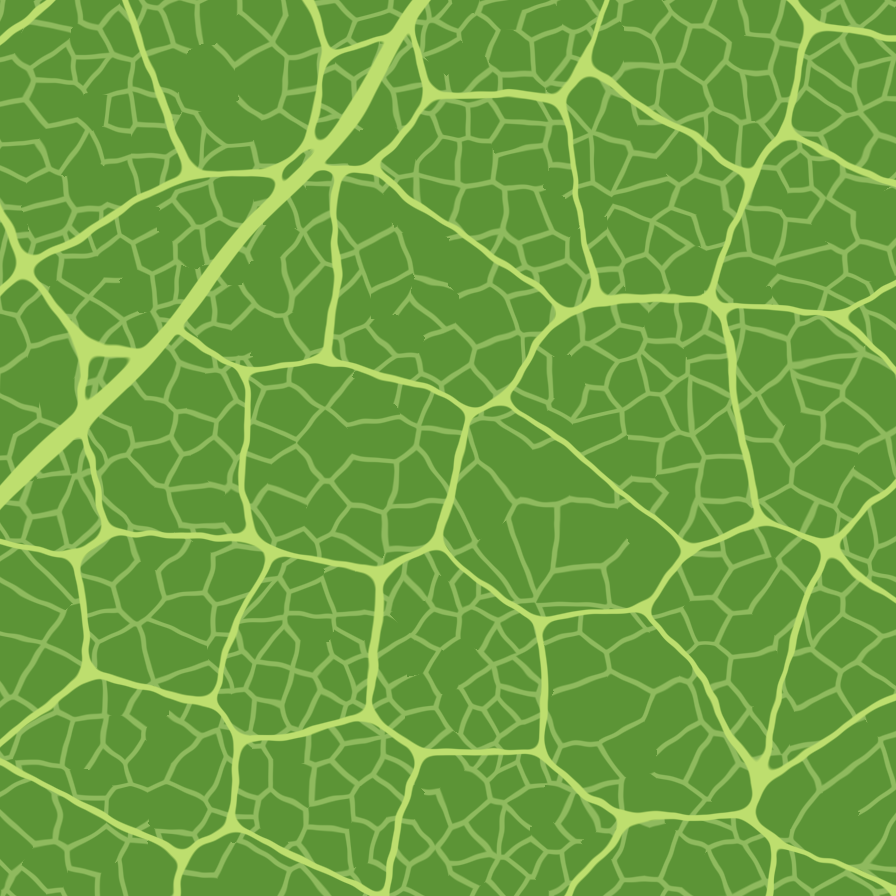
Write a WebGL 1 fragment shader that draws this texture.

```glsl
precision highp float;
// Leaf close-up: a pale midrib, branching veins and a fine net of veinlets on green.
uniform vec2 u_resolution;

float hash(vec2 p) {
  vec3 q = fract(p.xyx * 0.1031);
  q += dot(q, q.yzx + 33.33);
  return fract((q.x + q.y) * q.z);
}

vec2 hash2(vec2 p) {
  return vec2(hash(p), hash(p + 57.3));
}

float noise(vec2 p) {
  vec2 i = floor(p), f = fract(p);
  f = f * f * (3.0 - 2.0 * f);
  return mix(mix(hash(i), hash(i + vec2(1, 0)), f.x),
             mix(hash(i + vec2(0, 1)), hash(i + vec2(1, 1)), f.x), f.y);
}

vec2 wobble(vec2 p) {
  return vec2(noise(p), noise(p + 31.7)) - 0.5;
}

vec2 rotate(vec2 p, float angle) {
  float c = cos(angle), s = sin(angle);
  return vec2(c * p.x - s * p.y, s * p.x + c * p.y);
}

// Smooth minimum, which swells the veins where they join
float smoothMin(float a, float b, float k) {
  float h = max(k - abs(a - b), 0.0) / k;
  return min(a, b) - h * h * k * 0.25;
}

// Distance to the cell borders (x) and id of the cell (yz); some borders are left out
vec3 cellNet(vec2 p, float jitter, float gaps, float swell) {
  vec2 home = floor(p), id = home, nearest = vec2(0.0);
  float best = 100.0;
  for (int y = -1; y <= 1; y++) {
    for (int x = -1; x <= 1; x++) {
      vec2 cell = home + vec2(x, y);
      vec2 r = cell + 0.5 + jitter * (hash2(cell) - 0.5) - p;
      if (dot(r, r) < best) {
        best = dot(r, r);
        nearest = r;
        id = cell;
      }
    }
  }
  float border = 10.0;
  for (int y = -2; y <= 2; y++) {
    for (int x = -2; x <= 2; x++) {
      vec2 cell = id + vec2(x, y);
      vec2 r = cell + 0.5 + jitter * (hash2(cell) - 0.5) - p;
      vec2 across = r - nearest;
      if (dot(across, across) > 0.0001 && hash(id + cell + 0.37) >= gaps) {
        float d = dot(0.5 * (nearest + r), normalize(across));
        border = smoothMin(border, d, swell);
      }
    }
  }
  return vec3(border, id);
}

void main() {
  float pixel = 1.0 / min(u_resolution.x, u_resolution.y);
  vec2 p = gl_FragCoord.xy * pixel;
  vec2 bent = p + 0.016 * wobble(p * 13.0) + 0.004 * wobble(p * 55.0);

  // Midrib: a bent diagonal that parts two separate nets of veins
  float offset = dot(p, vec2(0.758, -0.652)) + 0.28 + 0.035 * (noise(p * 6.0) - 0.5);
  float ribWidth = mix(0.0115, 0.008, p.y) + 0.002 * (noise(p * 30.0) - 0.5);
  float rib = abs(offset) - ribWidth;

  // Veins of the second order
  vec2 veinSpace = offset > 0.0 ? rotate(bent, 0.33) * vec2(4.8, 5.4) + 11.3
                                : rotate(bent, -0.75) * vec2(4.4, 4.8) + 47.6;
  vec3 veins = cellNet(veinSpace, 0.78, 0.0, 0.07);
  float vein = veins.x / 5.0 - 0.0027 - 0.0018 * noise(p * 24.0);

  // Veinlets: every field between the veins has its own density and direction
  float seed = hash(veins.yz + 5.1);
  float density = mix(16.0, 27.0, seed);
  vec2 netSpace = rotate(bent, seed * 6.0) * density + floor(veins.yz) * 7.0 + 80.0;
  float veinlet = cellNet(netSpace, 0.92, 0.16, 0.03).x / density - 0.0028;

  // Flat colours with smoothed edges
  vec3 color = vec3(0.36, 0.58, 0.21);
  color = mix(vec3(0.56, 0.73, 0.37), color, smoothstep(-pixel, pixel, veinlet));
  float main_ = smoothMin(rib, vein, 0.008);
  color = mix(vec3(0.74, 0.87, 0.43), color, smoothstep(-pixel, pixel, main_));
  gl_FragColor = vec4(color, 1.0);
}
```
